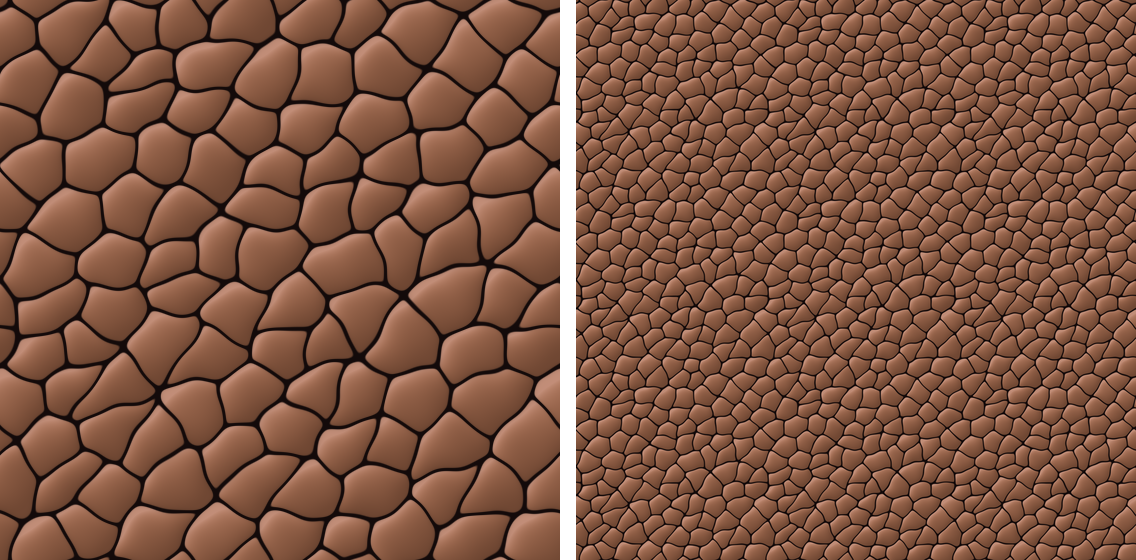
Left: one tile. Right: repeated 3 by 3.
Write a WebGL 2 fragment shader that draws this texture.

```glsl
#version 300 es
precision highp float;

uniform vec2 u_resolution;
out vec4 fragColor;

#define GRID vec2(9.0, 12.0)   // columns and rows, rows even for the stagger
#define JITTER 0.72            // scatter of the seeds inside their cells
#define STRETCH 0.36           // elongation along GRAIN_DIR
#define GRAIN_DIR vec2(0.8, 0.6)
#define LIGHT_DIR vec2(-0.6, 0.8)
#define GAP 0.0019             // half width of the grooves
#define RIM 0.0021             // softness of the groove edge
#define ROUNDING 0.0032        // corner radius scale
#define DOME 0.018             // reach of the bevel shading
#define GROOVE_COLOR vec3(0.075, 0.040, 0.038)
#define SHADE_COLOR vec3(0.44, 0.28, 0.20)
#define LIT_COLOR vec3(0.76, 0.51, 0.385)

const float TAU = 6.2831853;
const vec3 SHEEN = vec3(0.0, 0.045, 0.085);

vec3 hash3(vec2 id) {
    uvec2 q = uvec2(mod(id, GRID));
    uint h = q.x * 1597334673u ^ (q.y + 17u) * 3812015801u;
    vec3 r;
    for (int i = 0; i < 3; i++) {
        h = (h ^ (h >> 16)) * 2146121005u;
        h = (h ^ (h >> 15)) * 2221713035u;
        h ^= h >> 16;
        r[i] = float(h >> 8) / 16777216.0;
    }
    return r;
}

// Seed position in canvas units, odd rows shifted by half a column
vec2 seedPosition(vec2 id) {
    vec2 stagger = vec2(0.5 * mod(id.y, 2.0), 0.0);
    vec2 scatter = (hash3(id).xy - 0.5) * JITTER;
    return (id + 0.5 + stagger + scatter) / GRID;
}

// Metric that is shorter along the grain direction
vec2 metric(vec2 v) {
    return v - STRETCH * GRAIN_DIR * dot(GRAIN_DIR, v);
}

// Periodic warp that bends the straight cell borders
vec2 bend(vec2 p) {
    vec2 broad = sin(TAU * vec2(3.0 * p.x + 7.0 * p.y, 8.0 * p.x - 3.0 * p.y));
    vec2 fine = sin(TAU * vec2(5.0 * p.x - 13.0 * p.y, 12.0 * p.x + 7.0 * p.y) + 1.7);
    return p + 0.0045 * broad + 0.0018 * fine;
}

void main() {
    vec2 uv = gl_FragCoord.xy / u_resolution;
    vec2 p = bend(uv);
    vec2 home = floor(p * GRID);

    // Nearest seed
    vec2 nearId = home;
    vec2 nearOffset = vec2(0.0);
    float nearDist = 1e9;
    for (int j = -2; j <= 2; j++) {
        for (int i = -2; i <= 2; i++) {
            vec2 id = home + vec2(i, j);
            vec2 offset = seedPosition(id) - p;
            float dist = dot(offset, metric(offset));
            if (dist < nearDist) {
                nearDist = dist;
                nearOffset = offset;
                nearId = id;
            }
        }
    }

    // Rounded border distance and outward slope of the dome
    float borderSum = 0.0;
    vec2 slope = vec2(0.0);
    for (int j = -2; j <= 2; j++) {
        for (int i = -2; i <= 2; i++) {
            if (i == 0 && j == 0) continue;
            vec2 offset = seedPosition(nearId + vec2(i, j)) - p;
            vec2 across = metric(offset - nearOffset);
            float span = length(across);
            float dist = (dot(offset, metric(offset)) - nearDist) / (2.0 * span);
            borderSum += exp(-dist / ROUNDING);
            slope += across / span * exp(-dist / DOME);
        }
    }
    float border = -ROUNDING * log(borderSum + 1e-20);

    // Light from the upper left, with a slight tone change per scale
    float tone = 0.05 * (hash3(nearId).z - 0.5);
    float light = 0.56 + tone + 0.29 * dot(slope, LIGHT_DIR) - 3.0 * dot(nearOffset, LIGHT_DIR);
    light = clamp(light, 0.0, 1.0);
    float lit = light * light;
    vec3 color = mix(SHADE_COLOR, LIT_COLOR, lit) + SHEEN * lit * lit * lit;

    // Soft occlusion near the groove, then the groove itself
    color *= 1.0 - 0.14 * exp(-max(border - GAP, 0.0) / 0.003);
    float pixel = 0.25 / min(u_resolution.x, u_resolution.y);
    float body = smoothstep(GAP - pixel, GAP + RIM + pixel, border);
    fragColor = vec4(mix(GROOVE_COLOR, color, body), 1.0);
}
```
